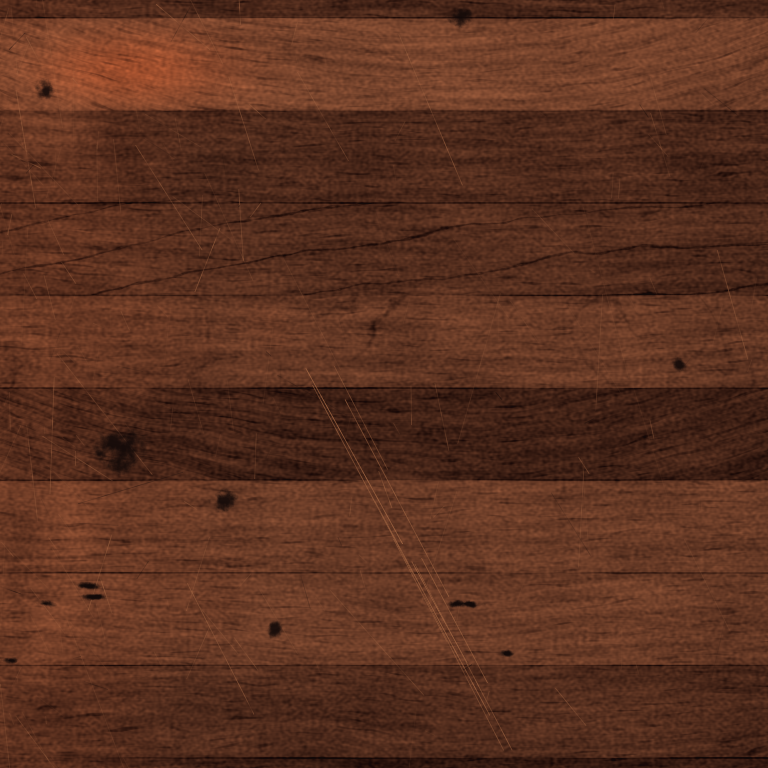
A Shadertoy shader for this texture:

```glsl
// Worn butcher-block wood: eight full horizontal planks plus a sliver at the top and bottom.
// A scalar tone gathers plank shade, stretched gradient-noise grain, veins, seams and damage,
// then a dark-to-light brown ramp turns it into colour. Positions run downward from the top.

const float FIRST_SEAM = 0.0235, PLANK_PITCH = 0.1204;
const vec3 DARK_WOOD = vec3(0.18, 0.085, 0.055), LIGHT_WOOD = vec3(0.55, 0.32, 0.21);
const vec3 SCRATCH_TAN = vec3(0.66, 0.42, 0.27), CHAR = vec3(0.07, 0.035, 0.03);
const float PLANK_TONE[10] = float[](0.26, 0.76, 0.30, 0.38, 0.56, 0.19, 0.60, 0.60, 0.34, 0.05);
const vec3 KNOTS[6] = vec3[](vec3(0.154, 0.585, 0.036), vec3(0.29, 0.652, 0.018), // x, y, radius
    vec3(0.058, 0.117, 0.014), vec3(0.60, 0.022, 0.016), vec3(0.36, 0.82, 0.011), vec3(0.885, 0.475, 0.010));
const vec3 CRACKS[6] = vec3[](vec3(0.115, 0.763, 0.025), vec3(0.058, 0.786, 0.014), // x, y, half length
    vec3(0.125, 0.777, 0.027), vec3(0.605, 0.786, 0.022), vec3(0.013, 0.86, 0.014), vec3(0.66, 0.851, 0.012));

vec2 hash2(vec2 p) {
    vec3 q = fract(p.xyx * vec3(0.1031, 0.1030, 0.0973));
    q += dot(q, q.yzx + 33.33);
    return fract((q.xx + q.yz) * q.zy);
}

float corner(vec2 cell, vec2 f, vec2 o) {
    return dot(hash2(cell + o) * 2.0 - 1.0, f - o);
}

float gradientNoise(vec2 p) {
    vec2 i = floor(p), f = p - i, u = f * f * (3.0 - 2.0 * f);
    return mix(mix(corner(i, f, vec2(0, 0)), corner(i, f, vec2(1, 0)), u.x),
               mix(corner(i, f, vec2(0, 1)), corner(i, f, vec2(1, 1)), u.x), u.y);
}

float fbm(vec2 p) {
    float sum = 0.0, amp = 1.0;
    for (int i = 0; i < 4; i++, amp *= 0.5) {
        sum += amp * gradientNoise(p);
        p = p * 2.03 + 17.7;
    }
    return sum;
}

float segment(vec2 p, vec2 a, vec2 d) {
    vec2 v = p - a;
    return length(v - d * clamp(dot(v, d) / dot(d, d), 0.0, 1.0));
}

float stroke(float dist, float halfWidth, float px) {
    return 1.0 - smoothstep(max(halfWidth - px, 0.0), halfWidth + px, dist);
}

float blot(vec2 p, vec2 centre, vec2 radius) {
    return 1.0 - smoothstep(0.15, 1.0, length((p - centre) / radius) + 0.9 * fbm(p * 55.0));
}

// Fibres, bands, short dark pores and (on bowed planks) growth lines along a height field
float grain(vec2 p, float row, float bend) {
    float h = p.y + bend * (p.x - 0.55) * (p.x - 0.55) + 0.02 * fbm(p * vec2(3.0, 8.0) + row * 5.3);
    float fibre = fbm(vec2(p.x * 9.0, h * 120.0) + row * 17.0);
    float bands = gradientNoise(vec2(p.x * 1.5, h * 50.0) + row * 9.0);
    float pores = smoothstep(0.12, 0.5, gradientNoise(vec2(p.x * 28.0, h * 210.0) + row * 4.0));
    float lines = smoothstep(0.6, 1.0, sin(h * 330.0 + 5.0 * bands)) * step(0.1, bend);
    return 0.28 * fibre + 0.20 * bands - 0.26 * pores - 0.10 * lines + 0.03;
}

// Evenly spaced dark veins climbing to the right
float climbingVeins(vec2 p, float px) {
    float spacing = 0.055;
    float h = p.y + 0.24 * p.x - 0.09 * p.x * p.x + 0.016 * fbm(p * vec2(6.0, 8.0)) - 0.466;
    float d = abs(fract(h / spacing + 0.5) - 0.5) * spacing + 0.0015 * fbm(p * 80.0);
    float weight = 0.75 + 0.9 * gradientNoise(p * vec2(7.0, 12.0));
    return weight * (stroke(abs(d), 0.0014 * weight, px) + 0.3 * exp(-abs(d) * 200.0));
}

// Scattered faint, broken scratches; x is biased leftward by the given power
float scatter(vec2 p, int count, float seed, float bias, vec2 heading, float spread, float px) {
    float sum = 0.0;
    for (int i = 0; i < count; i++) {
        vec2 id = vec2(float(i), seed), at = hash2(id), h = hash2(id + vec2(0, 7));
        vec2 dir = heading + spread * (hash2(id + vec2(0, 13)) - 0.5);
        at = vec2(pow(at.x, bias), at.y * 1.1 - 0.1);
        sum += (0.2 + 0.8 * h.y * h.y) * stroke(segment(p, at, dir * (0.02 + 0.18 * h.x * h.x)), 0.0, px);
    }
    return min(sum, 1.2) * max(0.8 + 1.3 * gradientNoise(p * 70.0), 0.0);
}

// A sheaf of nearly parallel cuts
float cutSheaf(vec2 p, float px) {
    float sum = 0.0;
    vec2 dir = vec2(0.47, 0.88);
    for (int i = 0; i < 10; i++) {
        vec2 h = hash2(vec2(float(i), 41.0)), k = hash2(vec2(float(i), 59.0));
        vec2 start = vec2(0.41, 0.475) + dir * 0.36 * h.x + vec2(0.05 * (h.y - 0.5), 0.0);
        vec2 cut = (dir + vec2(0.05 * (k.x - 0.5), 0.0)) * min(0.12 + 0.3 * k.y, 0.57 - 0.36 * h.x);
        sum = max(sum, (0.3 + 0.5 * k.x) * stroke(segment(p, start, cut), 0.0, px));
    }
    return sum * (0.9 + 0.7 * gradientNoise(p * 60.0));
}

void mainImage(out vec4 fragColor, in vec2 fragCoord) {
    float px = 1.0 / iResolution.y;
    vec2 p = vec2(fragCoord.x / iResolution.x, 1.0 - fragCoord.y / iResolution.y);
    float t = (p.y - FIRST_SEAM) / PLANK_PITCH + 1.0, row = floor(t);
    int plank = int(clamp(row, 0.0, 9.0));

    // Plank shade, lifted by wear at the left, with grain and speckle
    float worn = 1.0 - smoothstep(0.03, 0.38, p.x + 0.25 * fbm(p * 5.0 + 3.3));
    float tone = mix(PLANK_TONE[plank], max(PLANK_TONE[plank], 0.5), 0.6 * worn);
    tone += grain(p, row, plank == 5 || plank == 1 ? 0.32 : 0.04) + 0.14 * fbm(p * 7.0 + row * 3.0);
    tone += 0.34 * gradientNoise(p * vec2(190.0, 250.0)) + 0.16 * gradientNoise(p * 110.0);
    tone += 0.25 * worn * fbm(p * vec2(16.0, 9.0));
    vec2 g = (p - vec2(0.17, 0.09)) / vec2(0.13, 0.05);
    float glow = plank == 1 ? exp(-dot(g, g)) : 0.0;
    tone += 0.25 * glow - 0.08 * smoothstep(0.8, 1.0, p.x);

    // Veins on one plank, sparse wandering contours on another
    if (plank == 3) tone -= 0.38 * climbingVeins(p, px);
    float contour = abs(gradientNoise(p * vec2(9.0, 8.0)) + 0.1 * fbm(p * 30.0) - 0.1) * 0.06;
    if (plank == 4) tone -= 0.3 * max(0.4 + gradientNoise(p * 11.0), 0.0) * stroke(contour, 0.001, px);

    // Seams of uneven depth
    float joint = floor(t + 0.5), seam = abs(t - joint) * PLANK_PITCH;
    float depth = max(0.35 + 0.9 * gradientNoise(vec2(p.x * 5.0, joint * 3.7)), 0.1);
    tone -= depth * (stroke(seam, 0.0006, px) + 0.2 * exp(-seam * 250.0));
    vec3 color = max(mix(DARK_WOOD, LIGHT_WOOD, tone), CHAR);
    color *= mix(vec3(1.0), vec3(1.12, 0.94, 0.82), max(glow, 0.25 * worn));

    // Pale scuffs, the long sheaf and dark nicks
    float pale = 0.45 * scatter(p, 110, 3.0, 2.0, vec2(0.25, 0.8), 1.1, px);
    pale += 0.28 * scatter(p, 80, 23.0, 1.0, vec2(0.1, 0.6), 0.8, px);
    color = mix(color, SCRATCH_TAN, clamp(max(pale, cutSheaf(p, px)), 0.0, 0.8));
    color = mix(color, CHAR, 0.4 * scatter(p, 45, 71.0, 1.2, vec2(0.3, 0.0), 1.2, px));

    // Knots and short cracks
    float damage = 0.0;
    for (int i = 0; i < 6; i++) {
        damage = max(damage, 0.9 * blot(p, KNOTS[i].xy, vec2(KNOTS[i].z)));
        damage = max(damage, blot(p, CRACKS[i].xy, vec2(CRACKS[i].z, 0.005)));
    }
    fragColor = vec4(mix(color, CHAR, damage), 1.0);
}
```
